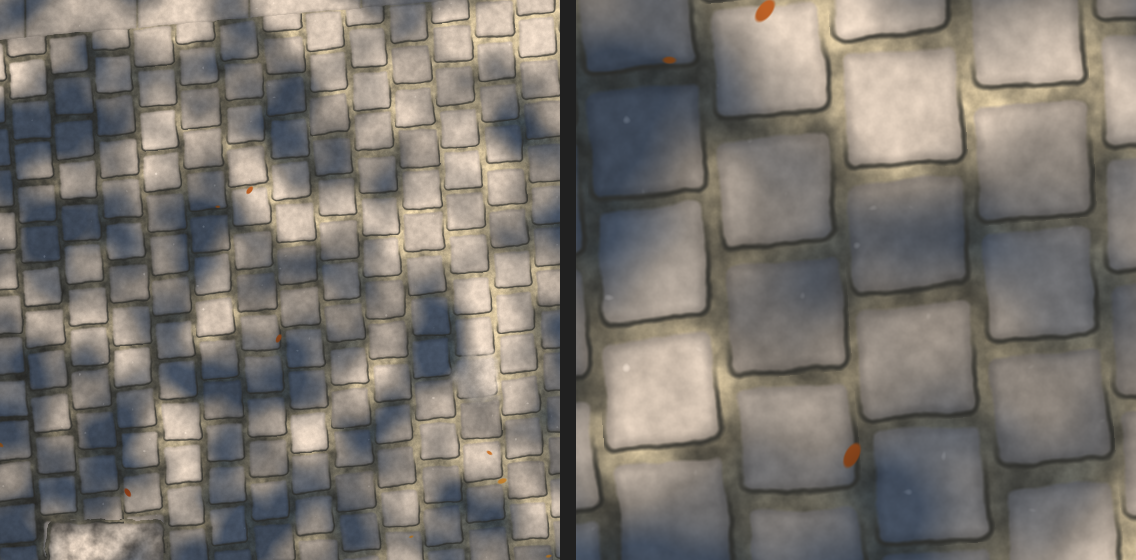
Left, the full canvas; right, a detail of the centre.
A Shadertoy shader for this texture:

```glsl
#define COLUMNS 13.1
#define ROWS 13.3
#define LEAN 0.07
#define TILT 0.088
#define KERB_LINE 0.928
#define STONE_HALF 0.445
#define WOBBLE 0.035
#define SHADE vec3(0.25, 0.29, 0.35)
#define HALF_LIT vec3(0.54, 0.51, 0.48)
#define SUNLIT vec3(0.87, 0.80, 0.73)
#define CREVICE vec3(0.17, 0.17, 0.16)
#define LEAVES 9

vec2 hash2(vec2 p) {
    vec3 q = fract(p.xyx * vec3(0.1031, 0.1030, 0.0973));
    q += dot(q, q.yzx + 33.33);
    return fract((q.xx + q.yz) * q.zy);
}

float cornerSlope(vec2 cell, vec2 offset) {
    float angle = 6.2832 * hash2(cell + 71.0).x;
    return dot(vec2(cos(angle), sin(angle)), offset);
}

float gradientNoise(vec2 p) {
    vec2 i = floor(p), f = fract(p), e = vec2(1, 0);
    vec2 u = f * f * f * (f * (f * 6.0 - 15.0) + 10.0);
    return mix(mix(cornerSlope(i, f), cornerSlope(i + e.xy, f - e.xy), u.x),
               mix(cornerSlope(i + e.yx, f - e.yx), cornerSlope(i + 1.0, f - 1.0), u.x), u.y);
}

float fbm(vec2 p) {
    float sum = 0.0, amp = 1.0;
    for (int i = 0; i < 4; i++) {
        sum += amp * gradientNoise(p);
        p = mat2(1.6, 1.2, -1.2, 1.6) * p + 7.3;
        amp *= 0.55;
    }
    return sum;
}

float roundBox(vec2 p, vec2 halfSize, float radius) {
    vec2 q = abs(p) - halfSize + radius;
    return length(max(q, 0.0)) + min(max(q.x, q.y), 0.0) - radius;
}

// Dappled sunlight: soft blots drawn out along a falling diagonal
float sunlight(vec2 uv) {
    vec2 q = vec2(uv.x - uv.y, 0.8 * (uv.x + uv.y));
    float blots = gradientNoise(q.yx * vec2(6.5, 4.5) + 3.7)
                + 0.75 * gradientNoise(uv * 11.0 + 19.0)
                + 0.2 * gradientNoise(uv * 24.0);
    float leftShade = exp(-dot(uv - vec2(0.1, 0.68), uv - vec2(0.1, 0.68)) * 28.0);
    float drift = 0.36 * (uv.y - 0.5) + 0.14 * (uv.x - 0.5) - 0.28 * leftShade;
    return clamp(0.5 + 1.05 * blots + drift, 0.0, 1.0);
}

vec3 lightRamp(float t) {
    return t < 0.5 ? mix(SHADE, HALF_LIT, t * 2.0) : mix(HALF_LIT, SUNLIT, t * 2.0 - 1.0);
}

void mainImage(out vec4 fragColor, in vec2 fragCoord) {
    vec2 uv = fragCoord / iResolution.xy;
    float px = 1.0 / min(iResolution.x, iResolution.y);
    float soft = max(1.3 * px, 0.0015);
    float light = sunlight(uv);
    float grain = fbm(uv * 75.0), rough = fbm(uv * 26.0);

    // Leaning columns, every other one shifted by half a stone
    vec2 p = vec2(uv.x - LEAN * (1.0 - uv.y), uv.y - TILT * uv.x);
    vec2 grid = p * vec2(COLUMNS, ROWS) + vec2(-0.03, 0.14);
    grid.x += 0.05 * gradientNoise(uv * 5.0);
    float column = floor(grid.x);
    grid.y += 0.5 * mod(column, 2.0) + 0.1 * (hash2(vec2(column, 5.0)).x - 0.5);
    vec2 id = floor(grid), random = hash2(id + 40.0), jitter = hash2(id + 90.0) - 0.5;

    // One setting stone with a chipped outline
    vec2 local = fract(grid) - 0.5 - 0.05 * jitter;
    vec2 chipped = local + WOBBLE * vec2(rough, fbm(uv * 26.0 + 50.0));
    chipped.y += 0.08 * jitter.x * local.x;
    float stone = roundBox(chipped, STONE_HALF - 0.035 * random, 0.07) / COLUMNS;
    float tone = 0.15 * (random.x - 0.5);

    // Broad rough slab set into the lower edge
    float slab = roundBox(uv - vec2(0.19, 0.02) + 0.005 * rough, vec2(0.1, 0.045), 0.012);
    float slabMask = smoothstep(0.008, 0.006, slab);
    stone = mix(stone, slab, slabMask);
    tone = mix(tone, 0.35 * rough - 0.08, slabMask);

    // Kerb course along the top, cut by upright joints
    float kerb = p.y - KERB_LINE + 0.002 * rough;
    float kerbCut = abs(fract((uv.x - 0.045) * 5.0 + 0.5) - 0.5) / 5.0;
    float kerbMask = smoothstep(-soft, soft, kerb);
    stone = mix(stone, max(0.0015 - kerbCut, -kerb), kerbMask);
    tone = mix(tone, 0.0, kerbMask);

    // Stone faces: worn tops, pale pits, shaded lower lip
    vec3 lit = lightRamp(light);
    vec3 face = lit * (1.0 + tone + 0.09 * grain + 0.07 * rough);
    face *= mix(0.86, 1.0, smoothstep(0.0, -0.007, stone));
    face += 0.12 * smoothstep(0.5, 0.7, gradientNoise(uv * 95.0 + 8.0));

    // Joints: dark and open on the left, filled with sand on the right
    float sand = clamp(0.25 + 0.65 * uv.x + 0.25 * light + 0.5 * rough, 0.0, 1.0);
    vec3 joint = mix(CREVICE, lit * vec3(0.98, 0.97, 0.86), sand) * (1.0 + 0.2 * grain);
    float lip = smoothstep(0.0035, 0.0005, abs(stone - 0.001));
    lip *= smoothstep(0.15, -0.35, local.y - 0.4 * local.x) * (1.0 - kerbMask);
    joint = mix(joint, CREVICE, 0.75 * lip);
    vec3 color = mix(face, joint, smoothstep(-soft, soft, stone));

    // Spilled mortar
    float spill = length((uv - vec2(0.853, 0.33)) * vec2(1.0, 0.85)) + 0.018 * rough;
    color = mix(color, lit * (1.1 + 0.15 * grain) + 0.05, 0.75 * smoothstep(0.05, 0.03, spill));

    // Scattered fallen leaves
    for (int i = 0; i < LEAVES; i++) {
        vec2 seed = hash2(vec2(float(i) * 3.7, 12.0));
        vec2 d = uv - hash2(vec2(float(i), 31.0)) * vec2(1.0, 0.85);
        float a = 6.2832 * seed.x;
        d = mat2(cos(a), sin(a), -sin(a), cos(a)) * d;
        float leaf = length(d * vec2(1.0, 1.9)) - mix(0.003, 0.009, seed.y);
        vec3 leafColor = mix(vec3(0.62, 0.24, 0.10), vec3(0.85, 0.58, 0.22), seed.x);
        color = mix(color, leafColor * (0.6 + 0.45 * light), smoothstep(soft, -soft, leaf));
    }
    fragColor = vec4(clamp(color, 0.0, 1.0), 1.0);
}
```
